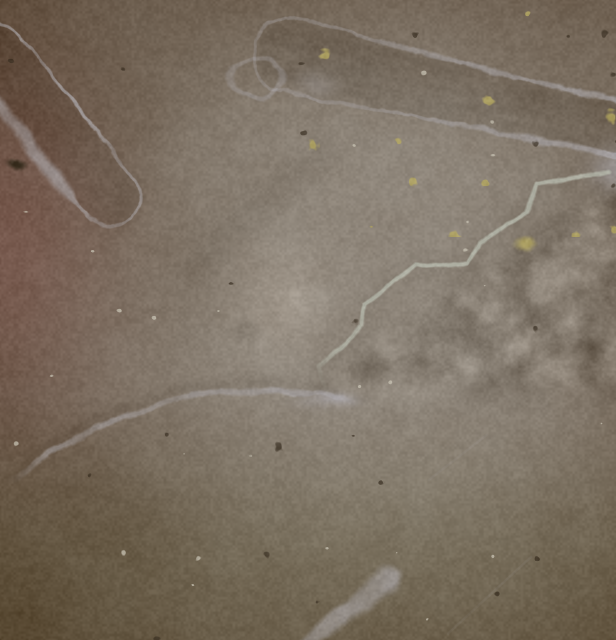
Give the GLSL for this texture, as a WebGL 1 fragment shader.

```glsl
precision highp float;
// Weathered brown-grey stone slab with pale mineral veins, stain outlines and specks.
// A radial tone gradient is mottled with fbm; veins are distance functions evaluated
// on a noise-warped plane; grit comes from jittered hash cells.
uniform vec2 u_resolution;

float hash(vec2 p) {
  vec3 q = fract(p.xyx * 0.1031);
  q += dot(q, q.yzx + 33.33);
  return fract((q.x + q.y) * q.z);
}

float noise(vec2 p) {
  vec2 i = floor(p), f = fract(p);
  f = f * f * (3.0 - 2.0 * f);
  return mix(mix(hash(i), hash(i + vec2(1, 0)), f.x),
             mix(hash(i + vec2(0, 1)), hash(i + vec2(1, 1)), f.x), f.y);
}

float fbm(vec2 p) {
  float sum = 0.0, amp = 0.5;
  for (int i = 0; i < 5; i++) {
    sum += amp * noise(p);
    p = mat2(1.6, 1.2, -1.2, 1.6) * p + 17.3;
    amp *= 0.5;
  }
  return sum;
}

// x: distance to the segment, y: position along it, z: signed offset to its left
vec3 segment(vec2 p, vec2 a, vec2 b) {
  vec2 ab = b - a, ap = p - a;
  float h = clamp(dot(ap, ab) / dot(ab, ab), 0.0, 1.0);
  return vec3(length(ap - ab * h), h, (ab.x * ap.y - ab.y * ap.x) / length(ab));
}

float stroke(float d, float width) {
  return 1.0 - smoothstep(width * 0.2, width, abs(d));
}

float blob(vec2 p, vec2 center, vec2 size) {
  vec2 q = (p - center) / size;
  return exp(-dot(q, q));
}

// One ragged speck in a random share of the grid cells
float specks(vec2 p, float cells, float share, float radius) {
  vec2 id = floor(p * cells);
  vec2 jitter = 0.25 + 0.5 * vec2(hash(id + 3.7), hash(id + 41.1));
  vec2 q = (fract(p * cells) - jitter) / cells;
  q.y *= 0.8 + 0.8 * hash(id + 9.2);
  float r = radius * (0.5 + 0.8 * hash(id + 77.5));
  float d = length(q) + radius * 0.9 * (noise(p * 170.0) - 0.5);
  return step(hash(id + cells), share) * (1.0 - smoothstep(r * 0.5, r + 0.001, d));
}

// Jagged crack running from the right edge down to the middle
float crackDistance(vec2 p) {
  float d = segment(p, vec2(0.95, 0.732), vec2(0.84, 0.711)).x;
  d = min(d, segment(p, vec2(0.84, 0.711), vec2(0.82, 0.668)).x);
  d = min(d, segment(p, vec2(0.82, 0.668), vec2(0.749, 0.616)).x);
  d = min(d, segment(p, vec2(0.749, 0.616), vec2(0.73, 0.588)).x);
  d = min(d, segment(p, vec2(0.73, 0.588), vec2(0.651, 0.586)).x);
  d = min(d, segment(p, vec2(0.651, 0.586), vec2(0.569, 0.525)).x);
  d = min(d, segment(p, vec2(0.569, 0.525), vec2(0.566, 0.492)).x);
  d = min(d, segment(p, vec2(0.566, 0.492), vec2(0.501, 0.427)).x);
  return min(d, segment(p, vec2(0.501, 0.427), vec2(0.508, 0.385)).x);
}

void main() {
  vec2 p = gl_FragCoord.xy / u_resolution.y;
  vec2 warp = vec2(fbm(p * 24.0), fbm(p * 24.0 + 31.0)) - 0.48;
  vec2 q = p + 0.018 * warp;
  float cloud = fbm(p * 5.0), mottle = fbm(p * 26.0 + 5.0), patchy = noise(p * 22.0 + 2.0);

  // Stone tone, with a reddish left side and olive bottom
  float light = 1.0 - smoothstep(0.08, 0.9, length(p - vec2(0.6, 0.56)));
  light += 0.3 * (cloud - 0.48) + 0.16 * (mottle - 0.48);
  vec3 color = mix(vec3(0.35, 0.28, 0.21), vec3(0.56, 0.525, 0.48), light);
  color += vec3(0.035, -0.025, -0.01) * blob(p, vec2(0.0, 0.62), vec2(0.16, 0.26));
  color += vec3(-0.01, 0.0, -0.018) * smoothstep(0.4, 0.1, p.y);

  // Soft stains, pale haze and the mottled ground below the crack
  float below = smoothstep(0.02, -0.05, p.y - 0.427 - 0.66 * (p.x - 0.5))
              * smoothstep(0.32, 0.45, p.y) * smoothstep(0.48, 0.56, p.x);
  color += below * (0.28 * (mottle - 0.5) - 0.025);
  color += 0.075 * blob(q, vec2(0.44, 0.53), vec2(0.07, 0.08)) * (0.4 + 1.2 * mottle);
  color += 0.07 * blob(q, vec2(0.77, 0.435), vec2(0.04, 0.025)) * mottle;
  color -= 0.045 * stroke(length((q - vec2(0.384, 0.486)) * vec2(0.9, 1.2)), 0.032);
  color -= 0.03 * blob(segment(q, vec2(0.3, 0.58), vec2(0.5, 0.76)).xx, vec2(0), vec2(0.04));

  // Two elongated stain outlines and a small ring
  vec3 left = segment(q, vec2(-0.01, 0.92), vec2(0.172, 0.692));
  vec3 right = segment(q, vec2(0.45, 0.915), vec2(1.0, 0.79));
  float leftEdge = left.x - 0.047, rightEdge = right.x - mix(0.058, 0.04, right.y);
  float streaks = noise(vec2(right.z * 110.0, right.y * 9.0));
  color -= 0.04 * smoothstep(0.012, -0.012, leftEdge);
  color -= (0.03 + 0.04 * streaks) * smoothstep(0.01, -0.015, rightEdge);
  float crust = smoothstep(0.01, -0.03, left.z) * smoothstep(0.95, 0.8, left.y);
  float vein = stroke(leftEdge, mix(0.004, 0.015, crust)) * (0.5 + 0.5 * patchy);
  vein += stroke(rightEdge, 0.004 + 0.009 * patchy * right.y) * (0.4 + 0.5 * right.y);
  vein += 0.45 * stroke(length((q - vec2(0.4, 0.878)) * vec2(0.8, 1.1)) - 0.033, 0.006);
  vein += 0.35 * blob(q, vec2(0.49, 0.87), vec2(0.03, 0.018));

  // Arched vein, its bright tail, the crack and the wedge at the bottom
  float bow = q.x - 0.4;
  float arch = (q.y - 0.391 + 0.97 * bow * bow) / sqrt(1.0 + 3.76 * bow * bow);
  float span = smoothstep(0.0, 0.1, p.x) * smoothstep(0.57, 0.5, p.x);
  color -= 0.035 * span * blob(vec2(arch - 0.012), vec2(0), vec2(0.014));
  vein += span * stroke(arch, 0.007) * (0.45 + 0.3 * patchy);
  vein += 0.8 * blob(q, vec2(0.515, 0.372), vec2(0.04, 0.011));
  float crack = crackDistance(p + 0.011 * warp);
  color -= 0.035 * exp(-crack * 60.0);
  float crackLight = stroke(crack, 0.0055) * smoothstep(0.37, 0.56, p.y + 0.08 * patchy);
  vein += 0.8 * blob(q, vec2(0.96, 0.735), vec2(0.035, 0.03));
  vec3 wedge = segment(q, vec2(0.46, -0.02), vec2(0.61, 0.095));
  float wedgeWidth = mix(0.013, 0.027, wedge.y);
  vein += (0.5 + 0.3 * patchy) * smoothstep(wedgeWidth, wedgeWidth * 0.35, wedge.x);
  vein += 0.12 * stroke(segment(p, vec2(0.83, 0.13), vec2(0.7, 0.01)).x, 0.003);
  vein += 0.12 * stroke(segment(p, vec2(0.76, 0.32), vec2(0.67, 0.25)).x, 0.003);
  color = mix(color, vec3(0.66, 0.645, 0.655), clamp(vein, 0.0, 1.0) * (0.6 + 0.5 * mottle));
  color = mix(color, vec3(0.71, 0.72, 0.67), 0.85 * crackLight);

  // Yellow flecks at the upper right, dark and white grit, fine grain
  float flecks = specks(p, 15.0, 0.2, 0.008) * step(0.48, p.x) * step(0.63, p.y);
  flecks = max(flecks, stroke(length((q - vec2(0.823, 0.616)) * vec2(0.8, 1.2)), 0.017));
  color = mix(color, vec3(0.7, 0.65, 0.38), 0.85 * flecks);
  color = mix(color, vec3(0.2, 0.16, 0.11), 0.65 * specks(p + 0.31, 17.0, 0.08, 0.005));
  color = mix(color, vec3(0.78, 0.76, 0.7), 0.75 * specks(p + 0.73, 19.0, 0.06, 0.0035));
  color = mix(color, vec3(0.17, 0.14, 0.08), 0.85 * stroke(length((q - vec2(0.029, 0.744)) * vec2(0.5, 1)), 0.011));
  color += 0.045 * (noise(p * 260.0) - 0.5) + 0.03 * (noise(p * 120.0) - 0.5);
  gl_FragColor = vec4(color, 1.0);
}
```
